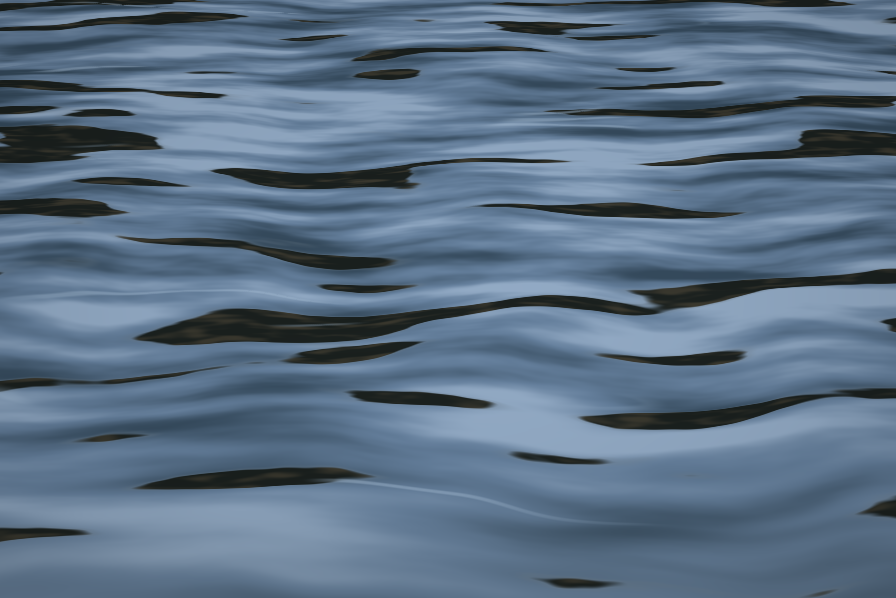
This texture is drawn by a Shadertoy shader. Its source:

```glsl
float hash(vec2 cell) {
    vec3 h = fract(vec3(cell.xyx) * vec3(0.1031, 0.1030, 0.0973));
    h += dot(h, h.yzx + 33.33);
    return fract((h.x + h.y) * h.z);
}

float cornerSlope(vec2 cell, vec2 offset) {
    float angle = 6.2832 * hash(cell);
    return dot(vec2(cos(angle), sin(angle)), offset);
}

// Gradient noise, roughly -0.7 to 0.7
float noise(vec2 p) {
    vec2 i = floor(p), f = p - i;
    vec2 w = f * f * f * (f * (f * 6.0 - 15.0) + 10.0);
    vec2 e = vec2(1.0, 0.0);
    float low = mix(cornerSlope(i, f), cornerSlope(i + e, f - e), w.x);
    float high = mix(cornerSlope(i + e.yx, f - e.yx), cornerSlope(i + 1.0, f - 1.0), w.x);
    return mix(low, high, w.y);
}

// Water plane seen at a low angle: waves shrink towards the top
vec2 waterPlane(vec2 uv) {
    float depth = 1.9 - uv.y;
    vec2 p = vec2(3.2 * (uv.x - 0.75), 54.0) / depth + vec2(20.0, 5.0);
    p.y += 1.4 * noise(p * vec2(0.8, 0.16)) + 0.5 * noise(p * vec2(2.0, 0.35) + 4.0);
    return p;
}

void mainImage(out vec4 fragColor, in vec2 fragCoord) {
    vec2 uv = fragCoord / iResolution.y;
    vec2 p = waterPlane(uv);
    float far = smoothstep(0.0, 0.6, uv.y);

    // Fine streaks stretched along the ripples
    float streak = noise(p * vec2(4.0, 3.0)) + 0.6 * noise(p * vec2(10.0, 6.0) + 9.0);

    // Steep wave faces that mirror the dark shore
    float steep = noise(p * vec2(0.8, 0.85)) + 0.4 * noise(p * vec2(1.7, 1.4) + 13.0);
    steep += 0.05 * streak;
    float threshold = mix(0.34, 0.235, far);
    float soft = max(0.02, 0.5 * fwidth(steep));
    float shore = smoothstep(threshold - soft, threshold + soft, steep);

    // Swells and ripples shade the reflected sky
    float swell = noise(p * vec2(0.6, 0.45) + 31.0);
    float ripple = noise(p * vec2(1.0, 0.95) + 47.0);
    float wavelet = noise(p * vec2(2.0, 1.8) + 59.0);
    float tone = 0.6 * swell + 0.7 * ripple + mix(0.12, 0.35, far) * wavelet;
    tone += mix(0.04, 0.12, far) * streak;
    tone = tone * mix(0.7, 1.15, far) - 0.3 * max(steep, 0.0) + 0.06;
    vec3 sky = mix(vec3(0.20, 0.28, 0.35), vec3(0.38, 0.48, 0.59), smoothstep(-0.52, 0.1, tone));
    sky = mix(sky, vec3(0.55, 0.64, 0.74), smoothstep(0.0, 0.45, tone));

    // Greyer sheen close to the viewer and along the rims of the dark faces
    float rim = smoothstep(threshold - 0.07, threshold, steep);
    sky = mix(sky, vec3(0.41, 0.47, 0.52), 0.3 * rim + 0.18 * (1.0 - smoothstep(0.0, 0.25, uv.y)));

    // Olive and brown glints inside the dark faces
    vec3 dark = mix(vec3(0.09, 0.11, 0.10), vec3(0.21, 0.20, 0.16), smoothstep(-0.1, 0.6, streak));
    vec3 color = mix(sky, dark, 0.97 * shore);

    // Rare thin bright lines where a crest catches the sky
    float crest = abs(noise(p * vec2(0.7, 0.8) + 71.0));
    float line = 1.0 - smoothstep(0.01, 0.035 + fwidth(crest), crest);
    line *= smoothstep(0.3, 0.45, noise(p * vec2(0.9, 0.4) + 83.0));
    color = mix(color, vec3(0.60, 0.69, 0.78), 0.5 * line);

    // Corners fall off gently
    vec2 fromCenter = fragCoord / iResolution.xy - 0.5;
    color *= 1.04 - 0.35 * dot(fromCenter, fromCenter);
    fragColor = vec4(color, 1.0);
}
```
